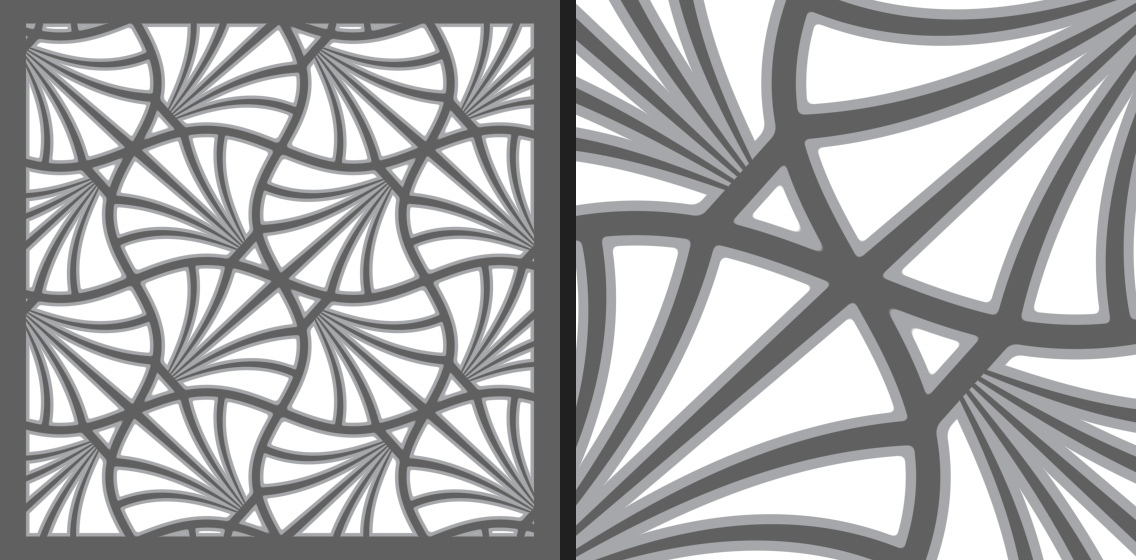
Left: the whole. Right: its middle third, enlarged.
A WebGL 2 fragment shader for this pattern:

```glsl
#version 300 es
precision highp float;

#define CELL vec2(0.2617, 0.2344)    // size of one fan
#define BULGE vec2(0.0430, 0.0339)   // sway of the fan borders
#define PANEL vec2(0.4535, 0.4580)   // half size of the cut-out area
#define BORDER 0.0072                // half width of a fan border
#define RIM 0.0062                   // width of the light rim
#define APEX 0.065                   // where ribs converge, from the corner
#define HUB vec2(0.086, 0.0078)      // hub bar: distance, half width
#define RIB vec2(0.0006, 0.027)      // rib half width: base, growth
#define SPREAD vec2(0.175, 2.4)      // angle between ribs: base, growth
#define ROUNDING 0.007

uniform vec2 u_resolution;
out vec4 outColor;

const float PI = 3.14159265;
const vec3 METAL = vec3(0.376, 0.376, 0.378);
const vec3 RIM_GREY = vec3(0.648, 0.655, 0.665);
const vec3 OPENING = vec3(1.0);

float smoothMin(float a, float b, float k) {
    float h = max(k - abs(a - b), 0.0) / k;
    return min(a, b) - 0.25 * h * h * k;
}

// Distance to the five curved ribs and the hub bar; q starts at the hub corner
float fanRibs(vec2 q) {
    vec2 axis = normalize(CELL);
    float along = dot(q, axis);
    float across = axis.x * q.y - axis.y * q.x;
    float hub = abs(along - HUB.x) - HUB.y;
    if (along < HUB.x) return hub;

    vec2 fromApex = vec2(along - APEX, across);
    float radius = length(fromApex);
    float angle = atan(fromApex.y, fromApex.x);
    float spread = SPREAD.x + SPREAD.y * radius * radius;
    float rib = clamp(round(angle / spread), -2.0, 2.0);
    float offset = abs(angle - rib * spread) * radius;
    return min(hub, offset - RIB.x - RIB.y * radius);
}

// Signed distance inside the openings, positive in a hole
float openings(vec2 p) {
    // Wavy grid: each border is a sine curve through the grid corners
    vec2 phase = PI * p.yx / CELL.yx;
    vec2 warped = (p + BULGE * sin(phase)) / CELL;
    vec2 slope = BULGE * cos(phase) * PI / CELL.yx;
    vec2 toBorder = abs(warped - round(warped)) * CELL;
    toBorder = toBorder / sqrt(1.0 + slope * slope) - BORDER;
    float border = smoothMin(toBorder.x, toBorder.y, ROUNDING);

    // The hub corner flips sideways by row and vertically by column
    vec2 cell = floor(warped);
    vec2 corner = 1.0 - mod(cell.yx, 2.0);
    vec2 q = (p - (cell + corner) * CELL) * (1.0 - 2.0 * corner);
    float pattern = smoothMin(border, fanRibs(q), ROUNDING * 0.6);

    // Straight outer frame
    vec2 toFrame = PANEL - abs(p);
    return min(pattern, min(toFrame.x, toFrame.y));
}

void main() {
    float scale = min(u_resolution.x, u_resolution.y);
    vec2 p = (gl_FragCoord.xy - 0.5 * u_resolution) / scale;
    float soft = 0.8 / scale;
    float d = openings(p);

    vec3 color = mix(METAL, RIM_GREY, smoothstep(-soft, soft, d));
    color = mix(color, OPENING, smoothstep(-soft, soft, d - RIM));
    outColor = vec4(color, 1.0);
}
```
